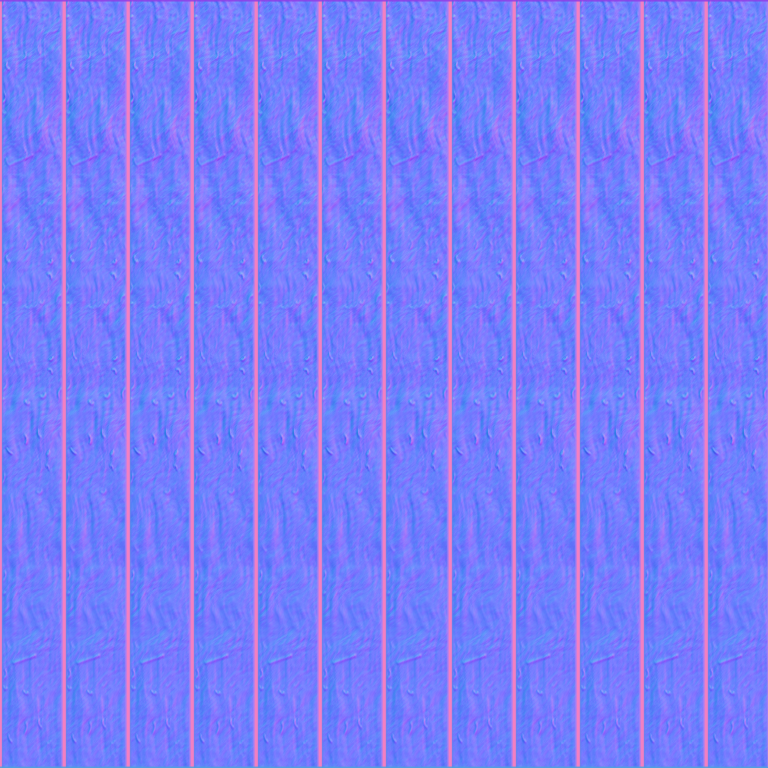
This texture map is drawn by a three.js fragment shader. Its source:

```glsl
// Tangent-space normal map of twelve tall, identical worn planks in a row.
// A height field of upright folds, grain, wrinkles, dents and scratches is
// differenced into slopes; pink bevelled seams and end edges are laid over it.
varying vec2 vUv;

const float PLANKS = 12.0;
const float SEAM_HALF = 0.0022;
const float DENT_CELL = 0.3;
const float DENT_ROWS = 5.0;
const vec3 SEAM_PINK = vec3(0.95, 0.50, 0.76);
const vec3 SHOULDER_VIOLET = vec3(0.72, 0.50, 0.94);
const vec3 BEVEL_BLUE = vec3(0.28, 0.52, 0.93);
const vec3 TOP_EDGE = vec3(0.56, 0.24, 0.90);
const vec3 BOTTOM_EDGE = vec3(0.30, 0.64, 0.86);

float hash(vec2 p) {
  return fract(sin(dot(p, vec2(127.1, 311.7))) * 43758.5453);
}

float noise(vec2 p) {
  vec2 i = floor(p), f = fract(p);
  vec2 u = f * f * f * (f * (f * 6.0 - 15.0) + 10.0);
  return mix(mix(hash(i), hash(i + vec2(1.0, 0.0)), u.x),
             mix(hash(i + vec2(0.0, 1.0)), hash(i + vec2(1.0, 1.0)), u.x), u.y);
}

// Octaves are turned against each other to hide the lattice.
float fbm(vec2 p) {
  float sum = 0.0, amp = 0.5;
  for (int i = 0; i < 4; i++) {
    sum += amp * noise(p);
    p = mat2(1.6, 1.2, -1.2, 1.6) * p + 7.3;
    amp *= 0.46;
  }
  return sum;
}

// Raised crescents, at most one per square cell, recurring every few rows.
float dents(vec2 p, float cellSize, float rows) {
  vec2 q = p / cellSize, cell = floor(q);
  float sum = 0.0;
  for (int j = -1; j <= 1; j++) {
    for (int i = -1; i <= 1; i++) {
      vec2 id = cell + vec2(float(i), float(j));
      vec2 seed = vec2(id.x, mod(id.y + 0.5, rows));
      vec2 center = id + 0.2 + 0.6 * vec2(hash(seed + 3.1), hash(seed + 8.7));
      vec2 d = (q - center) * vec2(1.4, 0.9);
      float angle = 6.2832 * hash(seed + 15.3);
      float radius = mix(0.15, 0.30, hash(seed + 21.9));
      float r = length(d);
      float facing = dot(d, vec2(cos(angle), sin(angle))) / max(r, 0.001);
      float arc = exp(-pow((r - radius) / 0.085, 2.0));
      sum += arc * smoothstep(0.1, 0.9, facing) * step(0.45, hash(seed + 31.7));
    }
  }
  return sum;
}

float scratch(vec2 p, vec2 a, vec2 b, float width) {
  vec2 pa = p - a, ba = b - a;
  float d = length(pa - ba * clamp(dot(pa, ba) / dot(ba, ba), 0.0, 1.0));
  return exp(-d * d / (width * width));
}

// Height in plank widths; p.x is 0..1 across a plank, p.y is 0..12 up it.
float surfaceHeight(vec2 p) {
  vec2 bent = p + 0.10 * vec2(noise(p * 2.3), noise(p * 2.3 + 19.0));
  vec2 tilted = mat2(0.64, -0.77, 0.77, 0.64) * bent;
  float folds = 0.085 * fbm(bent * vec2(2.5, 0.9) + 4.0);
  float wrinkles = 0.017 * fbm(tilted * vec2(4.0, 8.0));
  float fibre = 0.005 * noise(tilted * vec2(12.0, 21.0));
  float grain = 0.007 * noise(bent * vec2(19.0, 2.0));
  float worn = smoothstep(0.35, 0.75, noise(p * vec2(2.0, 1.1) + 41.0));
  float streaks = 0.026 * worn * noise(bent * vec2(9.0, 1.9) + 63.0);
  float chipped = smoothstep(0.25, 0.65, noise(p * vec2(1.8, 1.3) + 73.0));
  float chips = 0.010 * chipped * dents(bent, DENT_CELL, DENT_ROWS);
  float scars = 0.011 * scratch(p, vec2(0.22, 1.65), vec2(0.54, 1.76), 0.028)
              + 0.007 * scratch(p, vec2(0.18, 9.44), vec2(0.50, 9.58), 0.028);
  return folds + wrinkles + fibre + grain + streaks + chips + scars;
}

vec3 plankNormal(vec2 p, float rise) {
  float e = 0.018;
  float h = surfaceHeight(p);
  vec2 slope = vec2(surfaceHeight(p + vec2(e, 0.0)) - h,
                    surfaceHeight(p + vec2(0.0, e)) - h) / e;
  // Relief is deeper near the top, which also leans upward.
  slope *= mix(0.75, 1.25, rise);
  vec2 lean = vec2(-0.09 - 0.06 * exp(-p.x * 9.0),
                   -0.015 + 0.06 * smoothstep(0.90, 1.0, rise));
  return normalize(vec3(lean - slope, 1.0));
}

// Soft band between two signed offsets.
float band(float d, float lo, float hi, float soft) {
  return smoothstep(lo - soft, lo + soft, d) * (1.0 - smoothstep(hi - soft, hi + soft, d));
}

void main() {
  // The seventh plank is slightly wider, shifting the later seams right.
  float x = vUv.x - 0.0026 * smoothstep(0.5, 0.583, vUv.x);
  vec2 plank = vec2(fract(x * PLANKS), vUv.y * PLANKS);
  vec3 color = plankNormal(plank, vUv.y) * 0.5 + 0.5;

  // Seam: violet shoulder on the left, pink core, blue bevel on the right.
  float d = (fract(x * PLANKS + 0.5) - 0.5) / PLANKS - 0.0004;
  color = mix(color, SHOULDER_VIOLET, 0.75 * band(d, -0.0042, 0.0, 0.0014));
  color = mix(color, BEVEL_BLUE, 0.6 * band(d, 0.0, 0.0038, 0.0012));
  color = mix(color, SEAM_PINK, band(d, -SEAM_HALF, SEAM_HALF, 0.0012));

  // Plank ends
  color = mix(color, TOP_EDGE, 0.85 * smoothstep(0.9970, 0.9990, vUv.y));
  color = mix(color, BOTTOM_EDGE, 0.85 * (1.0 - smoothstep(0.0010, 0.0028, vUv.y)));
  gl_FragColor = vec4(color, 1.0);
}
```
